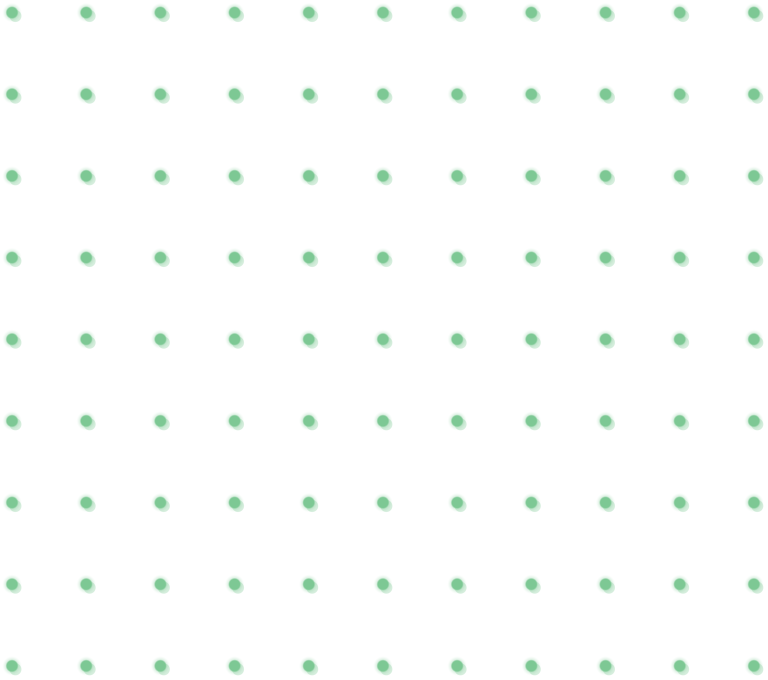
A Shadertoy shader for this pattern:

```glsl
// Lengths are fractions of the canvas height
const vec2 SPACING = vec2(0.1091, 0.1201);
const vec2 FIRST_DOT = vec2(0.0177, 0.0185);   // from the top left corner
const float DOT_RADIUS = 0.0084;
const float DOT_SOFTNESS = 0.0015;
const float HALO_RADIUS = 0.0150;
const float HALO_STRENGTH = 0.48;
const vec2 SHADOW_OFFSET = vec2(0.0050, 0.0050);
const float SHADOW_RADIUS = 0.0088;
const float SHADOW_SOFTNESS = 0.0008;
const float SHADOW_STRENGTH = 0.32;
const vec3 PAPER = vec3(1.0);
const vec3 GREEN = vec3(0.49, 0.785, 0.58);

// Coverage of a disc whose edge fades over softness on both sides
float disc(vec2 p, float radius, float softness) {
    return 1.0 - smoothstep(-softness, softness, length(p) - radius);
}

void mainImage(out vec4 fragColor, in vec2 fragCoord) {
    float pixel = 1.0 / iResolution.y;
    vec2 fromTop = vec2(fragCoord.x, iResolution.y - fragCoord.y) * pixel;

    // Repeat the cell, centred on its dot
    vec2 cell = (fromTop - FIRST_DOT) / SPACING;
    vec2 p = (fract(cell + 0.5) - 0.5) * SPACING;

    // Pale offset disc
    float shadow = disc(p - SHADOW_OFFSET, SHADOW_RADIUS, max(SHADOW_SOFTNESS, 0.7 * pixel));
    vec3 color = mix(PAPER, GREEN, shadow * SHADOW_STRENGTH);

    // Blurred halo under the solid dot
    float halo = 1.0 - smoothstep(0.5 * DOT_RADIUS, HALO_RADIUS, length(p));
    color = mix(color, GREEN, halo * HALO_STRENGTH);
    float dotCover = disc(p, DOT_RADIUS, max(DOT_SOFTNESS, 0.7 * pixel));
    color = mix(color, GREEN, dotCover);

    fragColor = vec4(color, 1.0);
}
```
